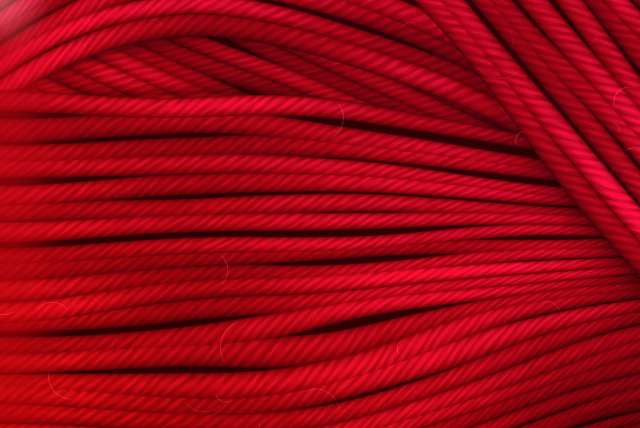
Write a WebGL 2 fragment shader that draws this texture.

```glsl
#version 300 es
precision highp float;
// Overlapping skeins of twisted red wool: a fan, an arch and a diagonal bundle.
uniform vec2 u_resolution;
out vec4 outColor;

#define STRAND 0.047      // strand spacing, in canvas heights
#define WANDER 0.75       // sideways drift of strands
#define PLY_RATE 1.65     // twists per strand spacing
#define PLY_SLANT 1.15    // lean of the twist
#define PLY_DEPTH 0.24    // contrast of the twist
#define FIBRE_DEPTH 0.22  // contrast of fine fibres
#define SHADOW 0.72       // shadow under the bundle
#define RED_RANGE vec2(0.14, 0.93)
#define HAIRS 34

float hash(vec2 p) {
  vec3 q = fract(p.xyx * vec3(0.1031, 0.1030, 0.0973));
  q += dot(q, q.yzx + 33.33);
  return fract((q.x + q.y) * q.z);
}

float noise(vec2 p) {
  vec2 i = floor(p), f = fract(p);
  f = f * f * (3.0 - 2.0 * f);
  return mix(mix(hash(i), hash(i + vec2(1, 0)), f.x),
             mix(hash(i + vec2(0, 1)), hash(i + vec2(1, 1)), f.x), f.y);
}

// Layer of yarn: q = (along, across) in spacings, first strand starts at q.y = 0.
// hand is +1 when q.y points down. Returns (brightness, coverage).
vec2 yarn(vec2 q, float seed, float hand) {
  float top = -1.0, shade = 0.05;
  float cover = step(0.5, q.y);
  for (int k = -2; k <= 2; k++) {
    float id = floor(q.y) + float(k);
    if (id < 0.0) continue;
    float key = id * 7.0 + seed;
    float centre = id + 0.5 + WANDER * (noise(vec2(q.x * 0.11, key)) - 0.5);
    float radius = mix(0.48, 0.64, hash(vec2(key, 3.0)));
    float d = (q.y - centre) / radius;
    if (abs(d) >= 1.0) continue;
    cover = 1.0;
    float lift = noise(vec2(q.x * 0.09 + 20.0, key + 2.0));
    float dome = sqrt(1.0 - d * d);
    if (dome + 0.9 * lift < top) continue;
    top = dome + 0.9 * lift;
    // Twisted plies and the fibres running along them
    float phase = q.x * PLY_RATE + hand * d * PLY_SLANT + hash(vec2(key, 5.0))
                + 0.5 * noise(vec2(q.x * 0.6, key));
    float ply = 0.5 + 0.5 * cos(6.2832 * phase);
    float fibre = noise(vec2(phase * 5.0, d * 1.6 + key)) - 0.5;
    shade = (0.14 + 0.86 * dome) * (0.6 + 0.48 * lift) * (1.0 - 0.2 * hand * d);
    shade *= 1.0 - PLY_DEPTH * (1.0 - ply) + FIBRE_DEPTH * fibre;
  }
  return vec2(shade, cover);
}

float wool(vec2 p) {
  // Short slanted strands at the back
  vec2 back = vec2(dot(p, vec2(0.91, -0.41)), dot(p, vec2(0.41, 0.91)));
  float shade = 0.86 * yarn(back / (STRAND * 0.85) + vec2(0, 40), 11.0, -1.0).x;

  // Arch across the upper left
  float dx = p.x - 0.47;
  float rise = p.y - 0.915 + dx * dx * (dx < 0.0 ? 0.72 : 0.43);
  shade *= 1.0 - 0.55 * exp(-abs(rise) / 0.018);
  vec2 arch = yarn(vec2(p.x, rise) / STRAND, 230.0, -1.0);
  shade = mix(shade, arch.x, arch.y);

  // Fan narrowing to the right
  float spread = 1.0 - 0.5 * smoothstep(0.5, 1.7, p.x);
  float bulge = (p.y - 0.28) / 0.13;
  float y = p.y + 0.05 * (noise(p * vec2(1.6, 2.5) + 4.0) - 0.5);
  y -= 0.05 * smoothstep(0.0, 0.6, p.x) * exp(-bulge * bulge);
  float depth = 0.36 - (y - 0.42) / spread;
  shade *= 1.0 - 0.5 * exp(-abs(depth) / 0.015);
  vec2 fan = yarn(vec2(p.x, depth) / STRAND, 470.0, 1.0);
  shade = mix(shade, fan.x, fan.y);

  // Diagonal bundle and its shadow
  vec2 diag = vec2(dot(p, vec2(0.64, -0.77)), dot(p, vec2(0.77, 0.64)) - 1.375);
  float under = exp(-abs(diag.y) / 0.055) * smoothstep(0.9, 1.4, p.x);
  shade *= 1.0 - SHADOW * under;
  vec2 bundle = yarn(diag / (STRAND * 1.08), 810.0, -1.0);
  return mix(shade, bundle.x, bundle.y);
}

// Faint loose hairs: thin arcs scattered over the wool
float hairs(vec2 p, float aspect) {
  float sum = 0.0;
  for (int i = 0; i < HAIRS; i++) {
    float n = float(i) + 1.0;
    vec2 v = p - vec2(aspect * hash(vec2(n, 1.7)), hash(vec2(n, 8.3)));
    float radius = mix(0.015, 0.07, hash(vec2(n, 15.1)));
    float turn = 6.2832 * hash(vec2(n, 22.9));
    float facing = dot(normalize(v + 1e-5), vec2(cos(turn), sin(turn)));
    float line = 1.0 - smoothstep(0.0004, 0.0022, abs(length(v) - radius));
    sum += line * smoothstep(0.45, 0.85, facing) * hash(vec2(n, 31.0));
  }
  return min(sum, 1.0);
}

void main() {
  vec2 p = gl_FragCoord.xy / u_resolution.y;
  float aspect = u_resolution.x / u_resolution.y;
  // Four samples smooth the strand edges
  float shade = 0.0;
  for (int i = 0; i < 4; i++)
    shade += 0.25 * wool(p + (vec2(i % 2, i / 2) - 0.5) * 0.6 / u_resolution.y);

  // Soft bright left side, dim lower right, broad unevenness
  shade = mix(shade, 0.68, 0.6 * (1.0 - smoothstep(0.0, 0.2, p.x)));
  shade *= 0.86 + 0.3 * noise(p * 2.3 + 9.0);
  shade *= 1.0 - 0.4 * smoothstep(0.45, 0.0, length(p - vec2(aspect, 0.0)));

  // Crimson ramp, pinker up and right
  float red = mix(RED_RANGE.x, RED_RANGE.y, clamp(shade, 0.0, 1.1));
  float pink = clamp(0.2 + 0.6 * p.y + 0.4 * p.x, 0.0, 1.1);
  float glow = smoothstep(0.62, 0.9, red);
  vec3 color = vec3(red, 0.025 * red + 0.025 * glow, red * mix(0.03, 0.12, pink) + 0.1 * glow * pink);
  color += vec3(0.16, 0.1, 0.13) * hairs(p, aspect);
  color += vec3(0.1, 0.25, 0.25) * smoothstep(0.14, 0.0, length(p - vec2(0.0, 1.0)));
  outColor = vec4(color, 1.0);
}
```
